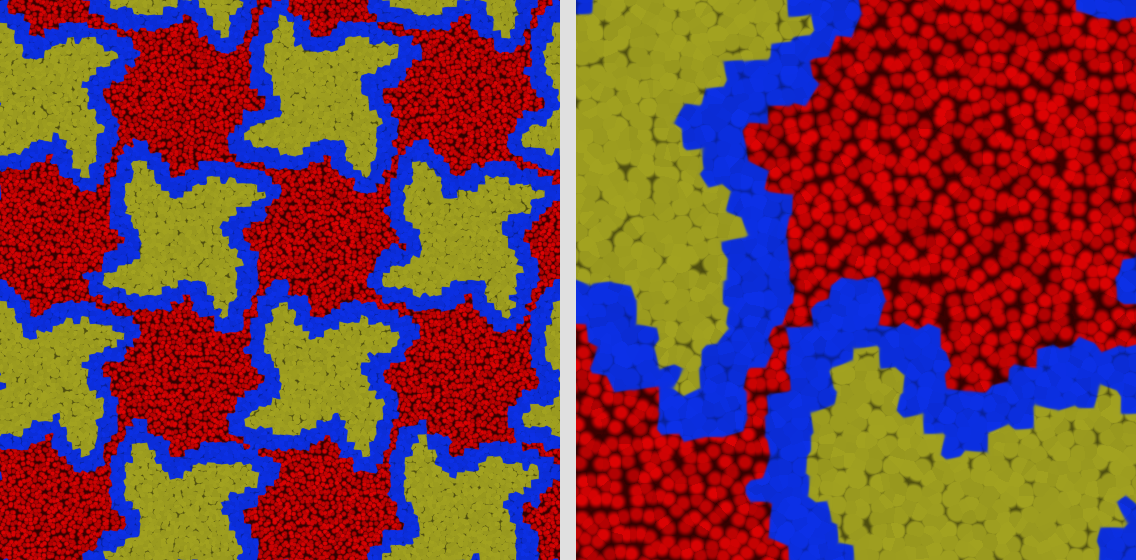
Left: the whole. Right: its middle third, enlarged.
Give the GLSL for this pattern, as a Shadertoy shader.

```glsl
// Tufted carpet of four-armed swirling stars with outlined edges on a grainy ground, tiling.
#define REPEATS 2.0
#define BORDER 0.030
#define TUFTS 76.0
#define TUFT_JITTER 0.55
#define EDGE_SHARPNESS 22.0
#define GRAINS 132.0
#define STAR_COLOR vec3(0.625, 0.625, 0.125)
#define BORDER_COLOR vec3(0.045, 0.185, 0.89)
#define GROUND_COLOR vec3(0.87, 0.012, 0.015)
#define STAR_ORIGIN vec2(0.076, 0.327)

vec2 hash22(vec2 p) {
    vec3 q = fract(p.xyx * vec3(0.1031, 0.1030, 0.0973));
    q += dot(q, q.yzx + 33.33);
    return fract((q.xx + q.yz) * q.zy);
}

float cross2(vec2 a, vec2 b) { return a.x * b.y - a.y * b.x; }

// One arm outline, notch to notch, with the starts of its neighbours (thousandths of the canvas)
const vec2 ARM[13] = vec2[13](
    vec2(-118, -51), vec2(-93, -45), vec2(-70, -26), vec2(-80, 8), vec2(-103, 47),
    vec2(-100, 81), vec2(-83, 135), vec2(-73, 142), vec2(-51, 118), vec2(-45, 93),
    vec2(-26, 70), vec2(8, 80), vec2(47, 103));

// Signed distance to a star with fourfold rotation
float starDistance(vec2 p) {
    p *= 1000.0;
    for (int k = 0; k < 3; k++)
        if (min(dot(p, ARM[2]), dot(p, ARM[10])) < 0.0) p = vec2(p.y, -p.x);
    float nearest = 1e9, side = -1.0;
    for (int i = 0; i < 12; i++) {
        vec2 a = ARM[i], b = ARM[i + 1], e = b - a, w = p - a;
        vec2 gap = w - e * clamp(dot(w, e) / dot(e, e), 0.0, 1.0);
        nearest = min(nearest, dot(gap, gap));
        // Each outline crossing between the centre and p flips the side
        if (cross2(a, p) * cross2(b, p) < 0.0 && cross2(e, w) * cross2(e, -a) < 0.0) side = -side;
    }
    return side * sqrt(nearest) * 0.001;
}

// Two interleaved square lattices of stars
float starField(vec2 uv) {
    float period = 1.0 / REPEATS;
    vec2 p = uv - STAR_ORIGIN;
    vec2 a = mod(p + 0.5 * period, period) - 0.5 * period;
    vec2 b = mod(p, period) - 0.5 * period;
    return min(starDistance(a), starDistance(b));
}

// Weights of star, border and ground; each tuft takes the zone of its centre
vec3 tuftZones(vec2 uv) {
    vec2 p = uv * TUFTS, cell = floor(p);
    vec3 zones = vec3(0.0);
    for (int y = -1; y <= 1; y++)
    for (int x = -1; x <= 1; x++) {
        vec2 c = cell + vec2(x, y);
        vec2 centre = c + 0.5 + TUFT_JITTER * (hash22(mod(c, TUFTS)) - 0.5);
        float d = starField(centre / TUFTS);
        vec3 zone = d < 0.0 ? vec3(1, 0, 0) : d < BORDER ? vec3(0, 1, 0) : vec3(0, 0, 1);
        float reach = length(p - centre) - dot(zone, vec3(0.14, 0.07, 0.0));
        zones += zone * exp(-EDGE_SHARPNESS * reach);
    }
    return zones / (zones.x + zones.y + zones.z);
}

// Yarn grain: distance to the nearest fibre end and its random tone
vec2 yarnGrain(vec2 uv) {
    vec2 p = uv * GRAINS, cell = floor(p), best = vec2(9.0, 0.0);
    for (int y = -1; y <= 1; y++)
    for (int x = -1; x <= 1; x++) {
        vec2 c = cell + vec2(x, y);
        vec2 h = hash22(mod(c, GRAINS) + 17.0);
        float d = length(p - c - h);
        if (d < best.x) best = vec2(d, fract(h.x * 7.0 + h.y * 5.0));
    }
    return best;
}

void mainImage(out vec4 fragColor, in vec2 fragCoord) {
    vec2 uv = fragCoord / iResolution.xy;
    vec3 zones = tuftZones(uv);
    vec2 grain = yarnGrain(uv);

    // Deep gaps in the ground, sparse pits in the star and border
    float gap = smoothstep(0.28, 0.85, grain.x);
    float pit = smoothstep(0.62, 1.0, grain.x);
    vec3 star = STAR_COLOR * (1.0 - 0.5 * pit) * (0.95 + 0.07 * grain.y);
    vec3 border = BORDER_COLOR * (1.0 - 0.3 * pit) * (0.93 + 0.09 * grain.y);
    vec3 ground = GROUND_COLOR * (1.0 - 0.72 * gap) * (0.78 + 0.22 * grain.y);

    fragColor = vec4(star * zones.x + border * zones.y + ground * zones.z, 1.0);
}
```
